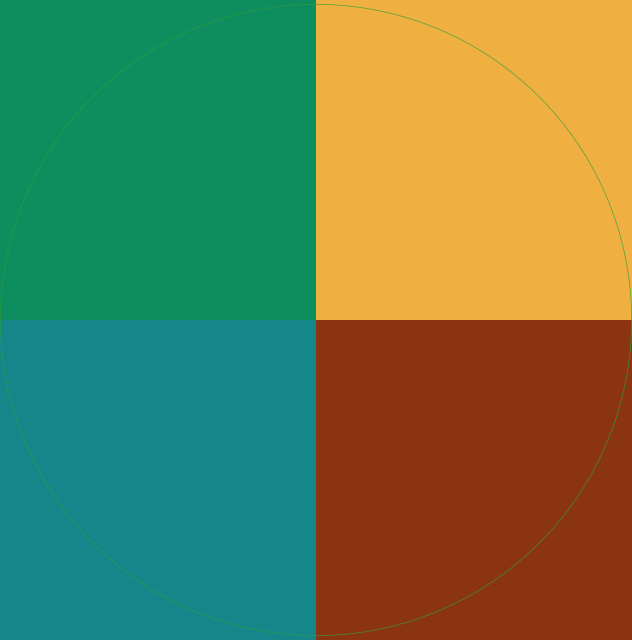
Give the GLSL for this background, as a Shadertoy shader.

```glsl
const vec3 GREEN = vec3(0.055, 0.553, 0.373);
const vec3 YELLOW = vec3(0.941, 0.690, 0.255);
const vec3 TEAL = vec3(0.082, 0.529, 0.541);
const vec3 BROWN = vec3(0.545, 0.204, 0.078);
const vec3 RING_COLOR = vec3(0.18, 0.62, 0.22);
const float RING_RADIUS = 0.4994;  // in canvas widths
const float RING_WIDTH = 0.0012;
const float RING_OPACITY = 0.8;

// Antialiased step across a signed distance
float edge(float dist, float pixel) {
    return clamp(dist / pixel + 0.5, 0.0, 1.0);
}

// Pixel coverage of a thin band centred on zero distance
float band(float dist, float width, float pixel) {
    return edge(dist + 0.5 * width, pixel) - edge(dist - 0.5 * width, pixel);
}

void mainImage(out vec4 fragColor, in vec2 fragCoord) {
    float pixel = 1.0 / iResolution.x;
    vec2 p = (fragCoord - 0.5 * iResolution.xy) * pixel;

    // Four quadrants meeting at the centre
    float right = edge(p.x, pixel);
    float top = edge(p.y, pixel);
    vec3 lower = mix(TEAL, BROWN, right);
    vec3 upper = mix(GREEN, YELLOW, right);
    vec3 color = mix(lower, upper, top);

    // Hairline ring spanning the canvas width
    float ring = band(length(p) - RING_RADIUS, RING_WIDTH, pixel);
    color = mix(color, RING_COLOR, RING_OPACITY * ring);

    fragColor = vec4(color, 1.0);
}
```
